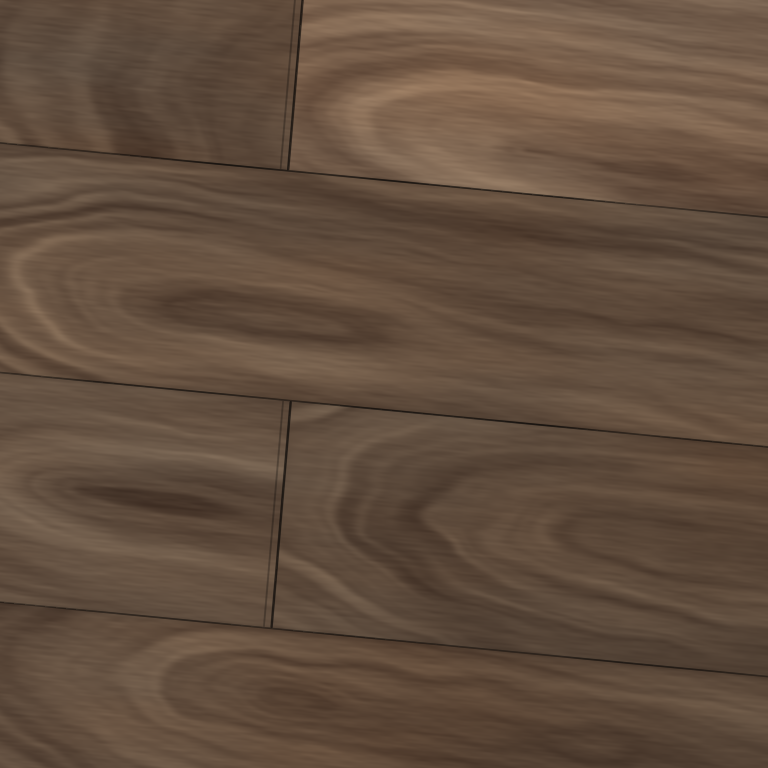
Reproduce this texture procedurally as a Shadertoy shader.

```glsl
// Brown wooden floor: slightly tilted staggered planks with wavy, arched grain.
#define ROW_HEIGHT 0.299   // plank width across the grain
#define ROW_START 0.216    // height of the seam below row 0
#define TILT 0.097         // fall of the long seams
#define LEAN 0.085         // lean of the end joints
#define PLANK_LENGTH 2.0
#define JOINT_X 0.338      // end joint of row 0
#define SEAM_WIDTH 0.0009
#define RING_DENSITY 85.0
#define RING_CONTRAST 0.85
#define DARK_WOOD vec3(0.270, 0.203, 0.158)
#define LIGHT_WOOD vec3(0.475, 0.392, 0.316)

float hash(vec2 p) {
    return fract(sin(dot(p, vec2(127.1, 311.7))) * 43758.5453);
}

float noise(vec2 p) {
    vec2 i = floor(p), f = fract(p);
    f = f * f * (3.0 - 2.0 * f);
    return mix(mix(hash(i), hash(i + vec2(1, 0)), f.x),
               mix(hash(i + vec2(0, 1)), hash(i + vec2(1, 1)), f.x), f.y);
}

float fbm(vec2 p) {
    float sum = 0.0, amp = 0.53;
    for (int i = 0; i < 4; i++) {
        sum += amp * noise(p);
        p = p * 2.03 + 17.3;
        amp *= 0.5;
    }
    return sum;
}

// Soft line coverage at a given distance.
float line(float dist, float halfWidth, float pixel) {
    return 1.0 - smoothstep(halfWidth - 0.5 * pixel, halfWidth + pixel, abs(dist));
}

// Wood tone from 0 (dark) to 1 (light); p.x runs along the grain.
float woodTone(vec2 p, float row, float col) {
    vec2 seed = vec2(hash(vec2(row, col)), hash(vec2(col, row + 9.0))) * 40.0;
    vec2 q = p + seed;

    // Arches nest around a heart, short on its left and drawn out on its right
    float heartX = fract(0.78 + 0.42 * row + 0.7 * col);
    float heartY = (row + 0.53 - 0.17 * row) * ROW_HEIGHT;
    float along = p.x - heartX;
    float across = p.y - heartY + 0.06 * along;
    float radius = length(vec2(across, along * (along > 0.0 ? 0.05 : 0.38)));
    radius += 0.045 * (fbm(q * vec2(3.0, 8.0)) - 0.5);
    radius += 0.010 * (noise(q * vec2(13.0, 24.0)) - 0.5);

    // Growth rings, clear in some areas and faint in others
    float rings = noise(vec2(q.x * 2.5, radius * RING_DENSITY + seed.y));
    rings = mix(rings, noise(vec2(q.x * 5.0, radius * RING_DENSITY * 2.1)), 0.3);
    float clarity = mix(0.45, 1.1, smoothstep(0.3, 0.7, fbm(q * vec2(2.5, 9.0) + 5.0)));

    // Broad streaks and fine fibres
    float streaks = fbm(vec2(q.x * 1.8, radius * 16.0 + q.y * 5.0));
    float fibres = noise(q * vec2(22.0, 250.0)) * 0.6 + noise(q * vec2(60.0, 400.0)) * 0.4;

    // Dark heart inside a pale rim
    float core = exp(-pow(radius / 0.028, 2.0));
    float rim = exp(-pow((radius - 0.062) / 0.026, 2.0));
    float heart = (0.20 * rim - 0.34 * core) * smoothstep(-1.5, 0.0, row);

    return 0.5 + RING_CONTRAST * clarity * (rings - 0.5)
         + 0.85 * (streaks - 0.5) + 0.26 * (fibres - 0.5) + heart;
}

void mainImage(out vec4 fragColor, in vec2 fragCoord) {
    vec2 uv = fragCoord / iResolution.xy;
    float pixel = 1.0 / iResolution.y;

    // Plank coordinates, with every other row shifted by half a plank
    vec2 p = vec2(uv.x - LEAN * uv.y, uv.y + TILT * uv.x - ROW_START);
    float row = floor(p.y / ROW_HEIGHT);
    float joint = JOINT_X - 0.0145 * row - 0.5 * PLANK_LENGTH * mod(row, 2.0);
    float fromJoint = p.x - joint;
    float col = floor(fromJoint / PLANK_LENGTH);

    // Wood colour, plank brightness and a slight warm drift
    float tone = clamp(woodTone(p, row, col), -0.15, 1.25);
    vec3 color = mix(DARK_WOOD, LIGHT_WOOD, tone);
    float brightness = 0.98 + 0.05 * hash(vec2(row, col) + 3.0);
    brightness += 0.25 * max(row - 1.0, 0.0) * (col + 1.0);
    float warmth = fbm(p * vec2(2.0, 7.0) + row * 5.0) - 0.5;
    color *= brightness * (1.0 + vec3(0.10, 0.0, -0.10) * warmth);
    color *= 1.04 - 0.14 * uv.x * (1.0 - uv.y);

    // Long seams of uneven strength
    float seamDist = (0.5 - abs(fract(p.y / ROW_HEIGHT) - 0.5)) * ROW_HEIGHT;
    float seam = line(seamDist, SEAM_WIDTH, pixel) * mix(0.4, 0.75, noise(p * vec2(9.0, 3.0)));
    seam = max(seam, 0.10 * exp(-seamDist / 0.004));

    // End joints, each with a faint second line to its left
    float jointDist = fromJoint - PLANK_LENGTH * round(fromJoint / PLANK_LENGTH);
    float ends = 0.65 * line(jointDist, SEAM_WIDTH * 1.4, pixel);
    ends = max(ends, 0.28 * line(jointDist + 0.010, SEAM_WIDTH, pixel));

    color *= 1.0 - max(seam, ends);
    fragColor = vec4(color, 1.0);
}
```
